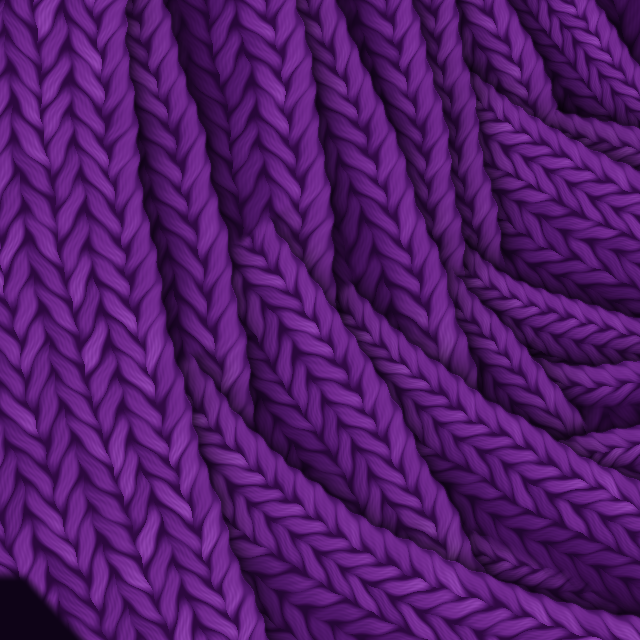
Write a Shadertoy shader that draws this texture.

```glsl
// Folded purple knitwear: overlapping ribs sweep from the top towards the right.
// Each rib is a band beside a quadratic curve, painted right to left, filled
// with V-shaped stitches; every fold drops a shadow on the rib it overlaps.

float hash(vec2 c) {
    return fract(sin(dot(c, vec2(41.3, 289.1))) * 4375.85);
}

vec3 yarnColor(float k) {
    vec3 c = mix(vec3(0.09, 0.015, 0.14), vec3(0.21, 0.04, 0.29), smoothstep(0.0, 0.28, k));
    c = mix(c, vec3(0.31, 0.09, 0.42), smoothstep(0.22, 0.48, k));
    c = mix(c, vec3(0.44, 0.16, 0.56), smoothstep(0.44, 0.70, k));
    return mix(c, vec3(0.58, 0.28, 0.71), smoothstep(0.66, 0.95, k));
}

// Slanted leaves mirrored about each column; s.x across, s.y along the rib
float stitches(vec2 s) {
    float column = floor(s.x);
    float across = fract(s.x) * 2.0 - 1.0;
    float side = step(0.0, across);
    float m = abs(across);
    float along = s.y + m * 1.2 + side * 0.3 + column * 0.4;
    float r = hash(vec2(column * 2.0 + side, floor(along)));
    vec2 leaf = vec2(m * 2.0 - 1.0, fract(along) * 2.0 - 1.0);
    leaf += (vec2(r, fract(r * 7.0)) - 0.5) * vec2(0.3, 0.25);
    float body = 1.0 - dot(leaf * leaf, vec2(0.72, 0.95));
    float puff = smoothstep(-0.3, 0.75, body);
    float light = 0.06 * leaf.y - 0.04 * leaf.x * (side * 2.0 - 1.0);
    float fibre = sin(leaf.y * 11.0 + leaf.x * 5.0 + r * 6.0) * sin(leaf.x * 8.0 + r * 20.0);
    return 0.18 + puff * (0.36 + 0.18 * r + light + 0.05 * fibre);
}

// The band lies on the right hand of the path a-b-c, in y-down coordinates
void rib(inout vec3 col, vec2 p, vec2 a, vec2 b, vec2 c, float width, float gauge) {
    vec2 chord = c - a;
    float t = clamp(dot(p - a, chord) / dot(chord, chord), -0.1, 1.1);
    vec2 offset, tangent;
    for (int i = 0; i < 6; i++) {
        offset = p - mix(mix(a, b, t), mix(b, c, t), t);
        tangent = 2.0 * mix(b - a, c - b, t);
        t = clamp(t + dot(offset, tangent) / dot(tangent, tangent), -0.1, 1.1);
    }
    offset = p - mix(mix(a, b, t), mix(b, c, t), t);
    tangent = normalize(mix(b - a, c - b, t));
    float u = t * (length(b - a) + length(c - b)) / (gauge * 0.54);
    float d = dot(offset, vec2(-tangent.y, tangent.x));
    d += gauge * 0.025 * sin(u * 6.283 + 1.0);

    float inside = smoothstep(-0.015, 0.015, t) * smoothstep(1.02, 0.97, t);
    float shadow = exp(-max(-d, 0.0) / 0.018) * step(d, 0.0);
    col *= 1.0 - 0.65 * shadow * inside;
    float cover = smoothstep(-0.003, 0.003, d) * smoothstep(width, width - 0.03, d) * inside;
    if (cover <= 0.0) return;

    float k = stitches(vec2(d / gauge, u));
    // Lit fold edge, then a slow fall into the valley on the far side
    float rim = exp(-pow((d - 0.010) / 0.012, 2.0));
    k = mix(k, 0.74 + 0.06 * sin(u * 6.283), rim * 0.5);
    k *= 1.18 - 0.62 * smoothstep(0.15, 1.0, d / width);
    k *= 0.93 + 0.07 * cos((d / gauge - 0.5) * 6.283);
    col = mix(col, yarnColor(k), cover);
}

void mainImage(out vec4 fragColor, in vec2 fragCoord) {
    vec2 p = fragCoord / iResolution.xy;
    p.y = 1.0 - p.y;
    vec2 canvas = p;
    // Slight hand-made unevenness
    p += 0.003 * sin(p.yx * vec2(31.0, 27.0) + 2.0 * sin(p * 17.0));
    // Shaded knit behind every fold
    vec3 col = yarnColor(0.55 * stitches(vec2(p.x - 0.35 * p.y, p.y) * vec2(11.0, 20.0)));

    // Tight folds at the upper right
    rib(col, p, vec2(0.89, -0.06), vec2(0.97, 0.07), vec2(1.08, 0.20), 0.15, 0.060);
    rib(col, p, vec2(0.76, -0.06), vec2(0.85, 0.08), vec2(0.885, 0.21), 0.17, 0.075);
    rib(col, p, vec2(0.87, 0.17), vec2(0.94, 0.19), vec2(1.06, 0.22), 0.12, 0.060);
    rib(col, p, vec2(0.72, 0.10), vec2(0.84, 0.20), vec2(1.12, 0.32), 0.28, 0.068);
    rib(col, p, vec2(0.70, -0.06), vec2(0.74, 0.17), vec2(0.79, 0.41), 0.10, 0.080);
    rib(col, p, vec2(0.72, 0.38), vec2(0.85, 0.48), vec2(1.08, 0.51), 0.14, 0.060);
    rib(col, p, vec2(0.82, 0.55), vec2(0.92, 0.59), vec2(1.08, 0.55), 0.08, 0.065);
    rib(col, p, vec2(0.70, 0.42), vec2(0.79, 0.50), vec2(0.92, 0.66), 0.11, 0.070);

    // Long ribs through the middle
    rib(col, p, vec2(0.62, -0.06), vec2(0.71, 0.17), vec2(0.725, 0.43), 0.11, 0.085);
    rib(col, p, vec2(0.85, 0.70), vec2(0.91, 0.665), vec2(1.08, 0.66), 0.14, 0.065);
    rib(col, p, vec2(0.50, -0.06), vec2(0.645, 0.25), vec2(0.753, 0.62), 0.15, 0.090);
    rib(col, p, vec2(0.74, 0.83), vec2(0.86, 0.87), vec2(1.08, 0.86), 0.11, 0.065);
    rib(col, p, vec2(0.55, 0.44), vec2(0.74, 0.65), vec2(1.08, 0.79), 0.20, 0.075);
    rib(col, p, vec2(0.45, -0.06), vec2(0.515, 0.20), vec2(0.528, 0.50), 0.20, 0.095);
    rib(col, p, vec2(0.42, 0.34), vec2(0.61, 0.59), vec2(0.76, 0.90), 0.23, 0.085);

    // Broad folds at the left and along the bottom
    rib(col, p, vec2(0.23, -0.06), vec2(0.345, 0.235), vec2(0.40, 0.66), 0.14, 0.095);
    rib(col, p, vec2(0.30, 0.56), vec2(0.54, 0.90), vec2(1.08, 0.98), 0.30, 0.085);
    rib(col, p, vec2(0.195, -0.12), vec2(0.195, 0.52), vec2(0.46, 1.08), 0.85, 0.095);

    // Deep hollow in the lower left corner
    float hollow = dot(canvas - vec2(0.05, 0.91), normalize(vec2(-0.6, 0.55)));
    hollow = smoothstep(-0.008, 0.012, hollow) * smoothstep(0.885, 0.91, canvas.y);
    col = mix(col, vec3(0.055, 0.01, 0.09), hollow);
    fragColor = vec4(col, 1.0);
}
```
